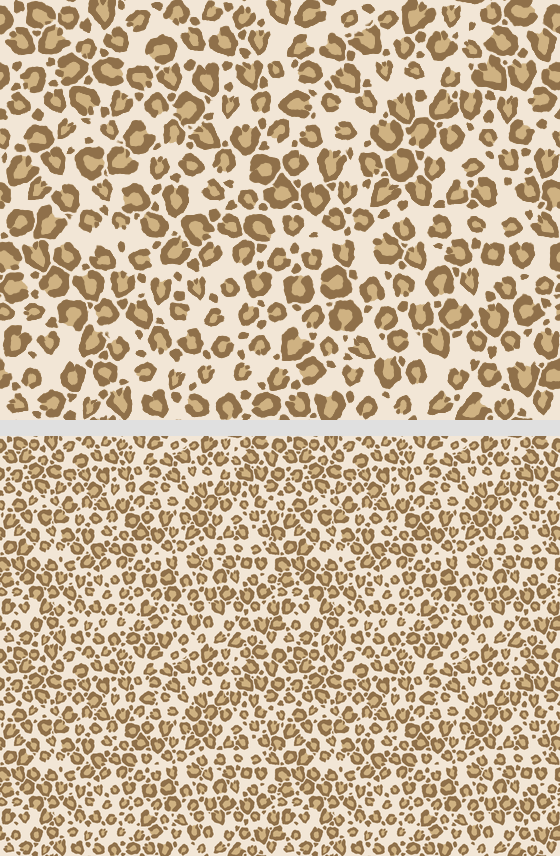
Top, the tile; bottom, the same tile 2 across and 2 down.
This pattern is drawn by a WebGL 1 fragment shader. Its source:

```glsl
precision highp float;
// Leopard print: open rosettes and heart-shaped blots with tan centres on cream.
// Spots sit on a jittered brick lattice that wraps, with solid flecks in the gaps;
// a weighted Voronoi border keeps neighbouring spots apart.
uniform vec2 u_resolution;

const vec3 CREAM = vec3(0.95, 0.90, 0.84);
const vec3 BROWN = vec3(0.56, 0.44, 0.29);
const vec3 TAN   = vec3(0.81, 0.70, 0.51);
const vec2 GRID = vec2(16.0, 14.0);         // spots across and up; rows must be even
const float JITTER = 0.32;                  // lengths below are in cell widths
const float GAP = 0.075;                    // cream kept between two spots
const vec2 ROSETTE_SIZE = vec2(0.27, 0.51); // smallest and largest radius
const vec2 FLECK_SIZE = vec2(0.11, 0.19);
const float FLECK_SHARE = 0.8;
const float HEART_SHARE = 0.45;
const float RING_RADIUS = 0.72;             // relative to the rosette radius
const float RING_WIDTH = 0.28;
const vec2 RING_SWEEP = vec2(2.0, 2.75);    // half angle of the dark arc
const float TAU = 6.2831853;

// Three random values per cell, wrapping with the grid.
vec3 hash3(vec2 id, float salt) {
  vec2 w = mod(id, GRID);
  vec3 s = vec3(dot(w, vec2(127.1, 311.7)), dot(w, vec2(269.5, 183.3)), dot(w, vec2(419.2, 371.9)));
  return fract(sin(s + salt * 17.3) * 43758.5453);
}

float smoothMax(float a, float b, float k) {
  float h = max(k - abs(a - b), 0.0) / k;
  return max(a, b) + h * h * k * 0.25;
}

vec2 spotCentre(vec2 id, float rowHeight) {
  vec2 base = vec2(id.x + 0.5 + 0.5 * mod(id.y, 2.0), (id.y + 0.5) * rowHeight);
  return base + (hash3(id, 1.0).xy - 0.5) * JITTER;
}

// Turns, squashes and wobbles the local plane; heart > 0 notches the top, points the bottom.
vec2 organic(vec2 p, float angle, float squash, float heart, vec3 seed) {
  float c = cos(angle), s = sin(angle);
  vec2 q = vec2(c * p.x - s * p.y, s * p.x + c * p.y);
  q *= vec2(squash, 1.0);
  q += 0.07 * sin(q.yx * 4.5 + seed.xy * TAU);
  q += 0.03 * sin(q.yx * 10.0 + seed.yz * TAU);
  q += 0.010 * sin(q.yx * 24.0 + seed.zx * TAU);
  q.y -= heart * (sqrt(q.x * q.x + 0.01) - 0.35);
  return q;
}

// Distances to the hull, the whole inked body and its dark part.
vec3 rosette(vec2 p, vec2 id) {
  vec3 a = hash3(id, 2.0), b = hash3(id, 3.0);
  float size = mix(ROSETTE_SIZE.x, ROSETTE_SIZE.y, a.x);
  bool isHeart = b.x < HEART_SHARE;
  float angle = isHeart ? (a.y - 0.5) * 2.2 : a.y * TAU;
  float heart = isHeart ? 0.5 : 0.12;
  vec2 q = organic(p / size, angle, mix(0.95, 1.3, a.z), heart, b.yzx);

  // Thick arc open at the top, uneven in width
  float sweep = mix(RING_SWEEP.x, RING_SWEEP.y, b.z);
  vec2 tip = vec2(sin(sweep), cos(sweep));
  vec2 v = vec2(abs(q.x), -q.y);
  float arc = tip.y * v.x > tip.x * v.y ? length(v - tip * RING_RADIUS) : abs(length(v) - RING_RADIUS);
  float dark = arc - RING_WIDTH - 0.07 * (b.y - 0.5) * q.x - 0.03 * q.y;

  // Wide openings may hold a separate lobe
  float lobe = length(q - vec2(0.3 * (a.z - 0.5), 0.8)) - 0.25;
  if (b.z < 0.35) dark = min(dark, lobe);

  float core = length(q - vec2(0.0, 0.08)) - RING_RADIUS;
  return vec3(length(q) - 1.0, min(dark, core), dark) * size;
}

// Solid fleck in one of the two lattice gaps belonging to a cell.
vec3 fleck(vec2 p, vec2 id, float rowHeight) {
  vec3 a = hash3(id, 4.0), b = hash3(id, 5.0);
  if (a.x > FLECK_SHARE) return vec3(9.0);
  vec2 above = id + vec2(mod(id.y, 2.0), 1.0);
  vec2 third = a.y < 0.5 ? id + vec2(1.0, 0.0) : above - vec2(1.0, 0.0);
  vec2 centre = (spotCentre(id, rowHeight) + spotCentre(above, rowHeight) + spotCentre(third, rowHeight)) / 3.0;
  float size = mix(FLECK_SIZE.x, FLECK_SIZE.y, a.z);
  vec2 q = organic((p - centre) / size, b.x * TAU, mix(1.0, 1.6, b.y), b.z < 0.5 ? 0.6 : 0.2, b);
  return vec3((length(q) - 1.0) * size);
}

// Keeps the nearest spot and the hull distance of the runner-up.
void keepNearest(vec3 spot, inout vec3 nearest, inout float second) {
  second = min(second, max(spot.x, nearest.x));
  if (spot.x < nearest.x) nearest = spot;
}

void main() {
  float pixel = GRID.x / u_resolution.x;
  float rowHeight = u_resolution.y * pixel / GRID.y;
  vec2 p = gl_FragCoord.xy * pixel;
  vec3 nearest = vec3(9.0);
  float second = 9.0;

  for (int j = -1; j <= 1; j++) {
    for (int i = -1; i <= 1; i++) {
      float row = floor(p.y / rowHeight) + float(j);
      vec2 id = vec2(floor(p.x - 0.5 * mod(row, 2.0)) + float(i), row);
      keepNearest(rosette(p - spotCentre(id, rowHeight), id), nearest, second);
      keepNearest(fleck(p, id, rowHeight), nearest, second);
    }
  }

  // Trim at the border, then layer tan and brown over cream
  float border = 0.5 * (GAP - (second - nearest.x));
  vec2 ink = vec2(smoothMax(nearest.y, border, 0.05), smoothMax(nearest.z, border, 0.05));
  vec2 cover = 1.0 - smoothstep(-0.7 * pixel, 0.7 * pixel, ink);
  gl_FragColor = vec4(mix(mix(CREAM, TAN, cover.x), BROWN, cover.y), 1.0);
}
```
